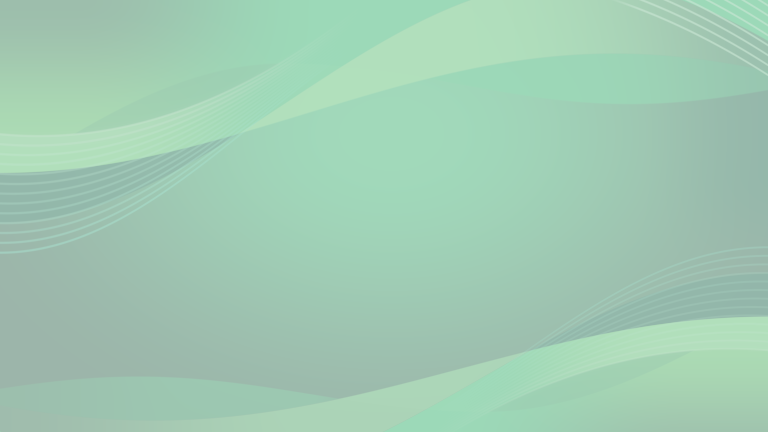
This background is drawn by a WebGL 2 fragment shader. Its source:

```glsl
#version 300 es
precision highp float;
// Soft mint backdrop with two sweeping translucent ribbons, one above and one below.
// Both ribbons share the same sine edges; the lower one is a half-turned, flatter copy.
// Fans of fine lines are interpolated between two guide curves.
uniform vec2 u_resolution;
out vec4 fragColor;

const float PI = 3.14159;
const vec3 PALE = vec3(0.70, 0.88, 0.74);
const vec3 MINT = vec3(0.61, 0.85, 0.72);
const vec3 SLATE = vec3(0.565, 0.715, 0.665);

// Coverage of the side where the signed height is positive
float above(float h) {
    float w = 1.0 / u_resolution.y;
    return smoothstep(-w, w, h);
}

// Thin soft stroke around the zero of a signed height
float stroke(float h) {
    return 1.0 - smoothstep(0.0005, 0.0045, abs(h));
}

// Half a cosine wave rising from its trough at x = 0
float swell(float x, float middle, float height, float span) {
    return middle - height * cos(PI * x / span);
}

vec3 ribbon(vec3 col, vec2 q, float strength) {
    float x = q.x;
    float early = max(0.37 - x, 0.0);
    float bandEdge = swell(x, 0.738, 0.138, 0.8);
    float wedgeEdge = swell(x, 0.765, 0.28, 0.75);
    float hillEdge = 0.806 + 0.047 * cos(2.0 * PI * (x - 0.37) / 0.9) - 1.35 * early * early;
    float skyEdge = 0.685 + 1.7 * (x - 0.05) * (x - 0.05);
    float overBand = above(q.y - bandEdge);
    float overWedge = above(q.y - wedgeEdge);
    float overHill = above(q.y - hillEdge);
    float overSky = above(q.y - skyEdge);

    // Shaded fold under the band and the green lobe at the far end
    float fold = (1.0 - overBand) * overWedge * (1.0 - smoothstep(0.27, 0.4, x));
    col = mix(col, SLATE, 0.75 * fold);
    float lobe = (1.0 - overBand) * overHill * smoothstep(0.5, 0.6, x);
    col = mix(col, MINT, lobe * strength * (0.8 - 0.35 * smoothstep(0.75, 1.0, x)));

    // Sky beyond the ribbon, from yellow green to grey and mint
    vec3 sky = mix(vec3(0.67, 0.855, 0.705), vec3(0.615, 0.745, 0.675), smoothstep(0.68, 1.0, q.y));
    sky = mix(sky, MINT, smoothstep(0.1, 0.42, x));
    float open = overBand * overWedge;
    col = mix(col, sky, open);
    float hill = open * overSky * (1.0 - overHill);
    col = mix(col, vec3(0.61, 0.79, 0.69), 0.45 * hill * (1.0 - smoothstep(0.3, 0.5, x)));

    // Bright band at the near end, bright wedge past the crossing
    float band = open * (1.0 - overSky) * (1.0 - smoothstep(0.12, 0.36, x));
    col = mix(col, PALE, 0.85 * band);
    float wedge = overBand * (1.0 - overWedge);
    float fade = 1.0 - 0.75 * smoothstep(0.6, 1.0, x);
    col = mix(col, PALE, wedge * fade * mix(0.35, 0.9, strength));
    float veil = overBand * (1.0 - overHill) * smoothstep(0.32, 0.42, x);
    col = mix(col, PALE, 0.12 * veil * fade);

    // Fan of fine lines gathered toward the crossing
    float low = swell(x, 0.72, 0.305, 0.67);
    float reach = 1.0 - smoothstep(0.2, 0.5, x);
    for (int i = 0; i < 13; i++) {
        float t = float(i) / 12.0;
        float line = stroke(q.y - mix(low, skyEdge, t));
        vec3 tint = mix(vec3(0.66, 0.89, 0.82), vec3(0.79, 0.90, 0.82), t);
        col = mix(col, tint, line * reach * strength * (0.5 - 0.2 * sin(PI * t)));
    }

    // Faint mist along the upper rim
    float mist = exp(-pow((q.y - skyEdge + 0.012) / 0.016, 2.0));
    return mix(col, vec3(0.74, 0.85, 0.78), 0.25 * mist * reach * strength);
}

void main() {
    vec2 p = gl_FragCoord.xy / u_resolution;

    // Mint glow fading to grey green
    float d = length((p - vec2(0.51, 0.69)) * vec2(1.0, 0.8));
    vec3 col = mix(vec3(0.63, 0.85, 0.73), vec3(0.61, 0.71, 0.665), smoothstep(0.04, 0.62, d));
    col = mix(col, SLATE, 0.6 * smoothstep(0.82, 1.02, p.x) * smoothstep(0.35, 0.6, p.y));

    // Upper ribbon and its turned copy
    vec2 turned = vec2(1.0 - p.x, 0.699 - (p.y - 0.1806) / 0.87);
    col = ribbon(col, p, 1.0);
    col = ribbon(col, turned, 0.6);

    // Parallel arcs in the upper right corner
    float u = max(p.x - 0.78, 0.0);
    float arc = 1.0 - 0.57 * (u - 0.02) - 1.36 * u * (u - 0.02);
    for (int i = 0; i < 8; i++) {
        float line = stroke(p.y - arc - 0.023 * float(i));
        col = mix(col, vec3(0.79, 0.90, 0.83), 0.65 * line * smoothstep(0.78, 0.84, p.x));
    }
    fragColor = vec4(col, 1.0);
}
```
